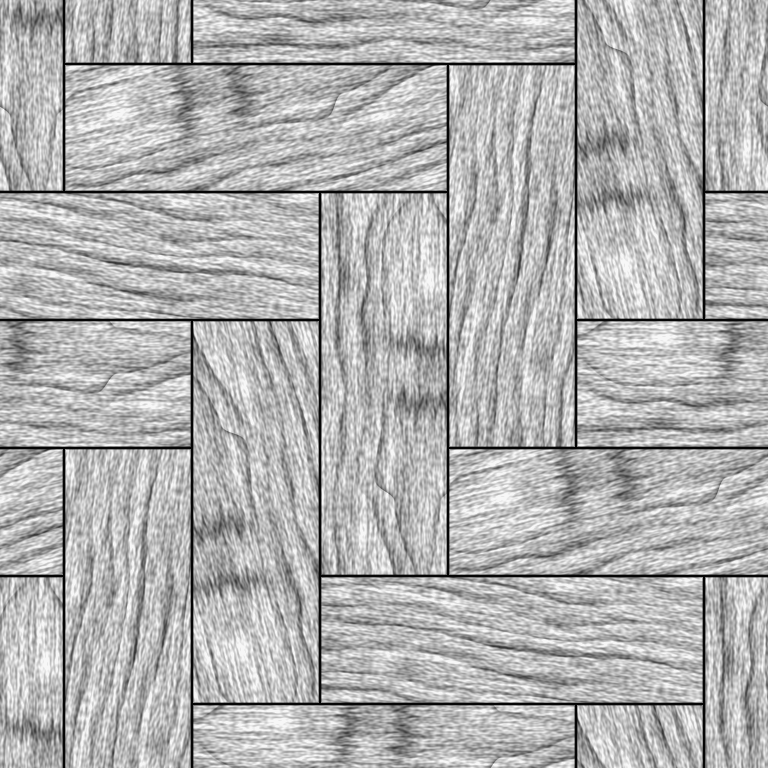
Give the GLSL for this pattern, as a WebGL 2 fragment shader.

```glsl
#version 300 es
precision highp float;
// Grey herringbone parquet: 1 by 3 planks of streaky wood with thin black joints.

#define CELLS 6.0         // plank widths across the canvas
#define PLANK_LENGTH 3.0  // in plank widths
#define JOINT_WIDTH 0.022
#define RING_COUNT 6.2    // growth rings per plank width
#define RING_DARK 0.42
#define BAND_DARK 0.27
#define FIBRE_CONTRAST 0.30
#define SPECKLE_CONTRAST 0.30
#define WOOD_TONE 0.79
#define JOINT_TONE 0.02

uniform vec2 u_resolution;
out vec4 fragColor;

// Integer hash to a unit gradient direction
vec2 gradientAt(vec2 lattice) {
    uvec2 n = uvec2(ivec2(lattice));
    uint h = n.x * 1597334677u ^ n.y * 3812015801u;
    h = (h ^ (h >> 15)) * 2246822519u;
    h ^= h >> 13;
    float angle = float(h & 65535u) * 6.28319 / 65536.0;
    return vec2(cos(angle), sin(angle));
}

float gradientNoise(vec2 p) {
    vec2 i = floor(p), f = p - i;
    vec2 w = f * f * f * (f * (f * 6.0 - 15.0) + 10.0);
    vec2 e = vec2(1.0, 0.0);
    float a = dot(gradientAt(i), f);
    float b = dot(gradientAt(i + e.xy), f - e.xy);
    float c = dot(gradientAt(i + e.yx), f - e.yx);
    float d = dot(gradientAt(i + e.xx), f - e.xx);
    return mix(mix(a, b, w.x), mix(c, d, w.x), w.y);
}

mat2 rotation(float angle) {
    float c = cos(angle), s = sin(angle);
    return mat2(c, s, -s, c);
}

// Each kind of plank is cut from the same sheet at its own slant
vec2 sheetPosition(vec2 plank, float kind) {
    if (kind < 0.5) return plank;
    if (kind < 1.5) return rotation(0.25) * (plank - vec2(0.94, 0.32)) + vec2(1.2, 0.2);
    return rotation(-0.13) * plank + vec2(5.0, 1.1);
}

// Dark ragged band across the grain
float crossBand(vec2 q, float centre) {
    float ragged = gradientNoise(vec2(q.x * 1.5, q.y * 32.0)) * 0.13;
    float x = (q.x - centre + ragged + 0.1 * (q.y - 0.2)) / 0.075;
    float extent = smoothstep(-0.25, 0.02, q.y) * (1.0 - smoothstep(0.40, 0.50, q.y));
    return exp(-x * x) * extent;
}

// Rings run straight outside the heart and close to arches at its ends
float growthRings(vec2 q) {
    float warp = gradientNoise(q * vec2(0.9, 2.3) + 7.3) * 0.16
               + gradientNoise(q * vec2(3.5, 6.0)) * 0.025;
    float fromHeart = abs(q.y - 0.2 + warp * 0.6);
    float arch = 0.17 * smoothstep(2.25, 2.42, q.x)
               + 0.10 * smoothstep(2.4, 3.2, q.x)
               + 0.24 * (1.0 - smoothstep(0.0, 0.45, q.x));
    fromHeart += arch * (1.0 - smoothstep(0.2, 0.6, fromHeart));
    float phase = fract((fromHeart + warp * 0.5) * RING_COUNT);
    float profile = phase * phase * phase * (1.0 - smoothstep(0.88, 1.0, phase));
    float strength = 0.85 + 0.9 * gradientNoise(q * vec2(0.8, 5.0) + 3.1);
    return profile * strength * smoothstep(0.20, 0.29, fromHeart);
}

float woodTone(vec2 q) {
    float tone = WOOD_TONE - RING_DARK * growthRings(q);
    tone -= BAND_DARK * (crossBand(q, 1.2) + crossBand(q, 1.66));

    // Greyer heart with a pale patch
    vec2 heart = (q - vec2(1.6, 0.2)) / vec2(0.9, 0.28);
    vec2 patchPos = (q - vec2(0.68, 0.12)) / vec2(0.35, 0.22);
    tone += 0.07 * exp(-dot(patchPos, patchPos)) - 0.10 * exp(-dot(heart, heart));

    // Soft streaks, fibres and pores
    tone += 0.17 * gradientNoise(q * vec2(0.7, 11.0) + 11.7);
    tone += FIBRE_CONTRAST * gradientNoise(q * vec2(4.5, 40.0) + 5.4);
    tone += SPECKLE_CONTRAST * gradientNoise(q * vec2(21.0, 53.0) + 2.6);
    return clamp(tone, 0.22, 0.97);
}

void main() {
    // Half-cell offset, with y running downwards
    vec2 uv = gl_FragCoord.xy / u_resolution;
    vec2 grid = vec2(uv.x, 1.0 - uv.y) * CELLS + 0.5;
    vec2 cell = floor(grid), local = grid - cell;

    // Herringbone: three steps lie flat, the next three stand
    float along = mod(cell.x + cell.y - 2.0, 2.0 * PLANK_LENGTH);
    bool isFlat = along < PLANK_LENGTH - 0.5;
    float kind = mod(isFlat ? cell.y : -cell.x, 3.0);
    vec2 plank = vec2(along + local.x, local.y);
    if (!isFlat) {
        float down = along - PLANK_LENGTH + local.y;
        plank = kind < 0.5 ? vec2(down, 1.0 - local.x)
                           : vec2(PLANK_LENGTH - down, local.x);
    }

    // Joint around the plank
    vec2 border = min(plank, vec2(PLANK_LENGTH, 1.0) - plank);
    float edge = min(border.x, border.y);
    float aa = 0.5 * CELLS / min(u_resolution.x, u_resolution.y);
    float wood = smoothstep(0.5 * JOINT_WIDTH - aa, 0.5 * JOINT_WIDTH + aa, edge);

    float tone = mix(JOINT_TONE, woodTone(sheetPosition(plank, kind)), wood);
    fragColor = vec4(vec3(tone), 1.0);
}
```
